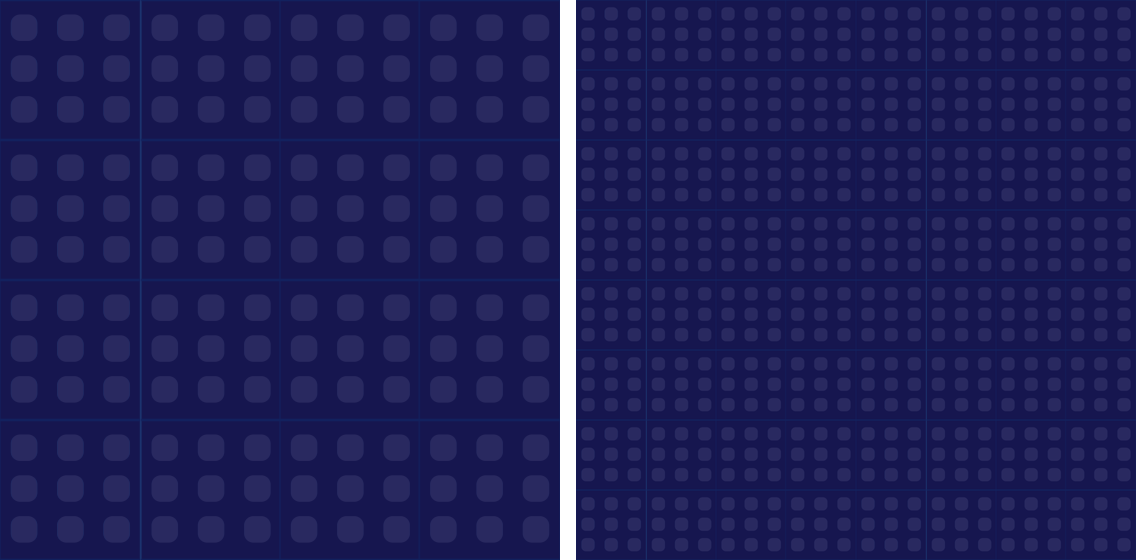
Left: one tile. Right: repeated 2 by 2.
A WebGL 2 fragment shader for this pattern:

```glsl
#version 300 es
precision highp float;
// Navy panels in a 4 by 4 grid, each holding 3 by 3 rounded studs.
// Rounded-box distances draw the studs; soft bands draw the seams. A wave
// over the four columns shifts studs and seams slightly, and wraps cleanly.

uniform vec2 u_resolution;
out vec4 fragColor;

const float PANELS = 4.0;
const float HALF_PI = 1.5707963;

// Stud layout, in panel widths
const vec2 STUD_CENTER = vec2(0.5026, 0.5104);
const vec2 STUD_SPACING = vec2(0.3307, 0.2917);
const float STUD_HALF = 0.0945;
const float STUD_RADIUS = 0.066;
const float COLUMN_SHIFT = 0.005;

const vec3 NAVY = vec3(0.086, 0.086, 0.308);
const vec3 STUD = vec3(0.162, 0.160, 0.376);
const vec3 SEAM = vec3(0.070, 0.130, 0.370);
const vec3 BRIGHT_SEAM = vec3(0.105, 0.200, 0.430);
const vec3 RIM = vec3(0.105, 0.175, 0.410);

float roundedBox(vec2 p, float halfSize, float radius) {
    vec2 q = abs(p) - halfSize + radius;
    return length(max(q, 0.0)) + min(max(q.x, q.y), 0.0) - radius;
}

// Coverage of a shape from its signed distance
float fill(float dist, float soft) {
    return 1.0 - smoothstep(-soft, soft, dist);
}

// Periodic over the four columns: 0, 1, 0, -1
float columnWave(float column) {
    return sin(mod(column, PANELS) * HALF_PI);
}

// Offset from the nearest stud of the panel
vec2 studOffset(vec2 local, float shift) {
    vec2 p = local - STUD_CENTER - vec2(shift, 0.0);
    vec2 index = clamp(floor(p / STUD_SPACING + 0.5), -1.0, 1.0);
    return p - index * STUD_SPACING;
}

void main() {
    vec2 grid = gl_FragCoord.xy / u_resolution * PANELS;
    float pixel = PANELS / min(u_resolution.x, u_resolution.y);
    float soft = 0.7 * pixel;
    float column = floor(grid.x);
    vec2 nearest = floor(grid + 0.5);

    // Vertical seams: thin, with one brighter column
    float wave = columnWave(nearest.x);
    float seamX = abs(grid.x - nearest.x - wave * COLUMN_SHIFT);
    float glow = max(wave, 0.0);
    float vertical = fill(seamX - 0.0065, soft) * mix(0.65, 1.0, glow);
    vec3 color = mix(NAVY, mix(SEAM, BRIGHT_SEAM, glow), vertical);

    // Horizontal seams: wider and even
    float horizontal = fill(abs(grid.y - nearest.y) - 0.009, soft);
    color = mix(color, SEAM, horizontal * (1.0 - 0.8 * glow * vertical));

    // Studs with a faint blue rim on their sides, clearest in the first column
    vec2 offset = studOffset(fract(grid), columnWave(column) * COLUMN_SHIFT);
    float dist = roundedBox(offset, STUD_HALF, STUD_RADIUS);
    color = mix(color, STUD, fill(dist, soft));
    float side = smoothstep(0.6, 1.0, abs(offset.x) / STUD_HALF);
    float first = 1.0 - step(0.5, mod(column, PANELS));
    float rim = fill(abs(dist + 0.002) - 0.0025, soft);
    color = mix(color, RIM, rim * side * mix(0.2, 0.6, first));

    fragColor = vec4(color, 1.0);
}
```
